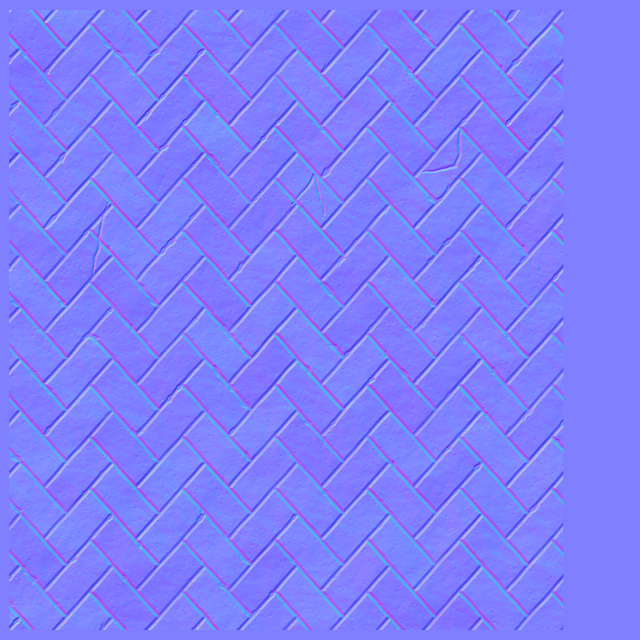
Give the GLSL for this texture map, as a WebGL 2 fragment shader.

```glsl
#version 300 es
precision highp float;
// Tangent-space normal map of worn herringbone paving, with a flat margin.
// A height field (rounded bricks, grain, pits, cracks) is differentiated into
// slopes; red is mirrored. One unit is the vertical step between stacked bricks.
uniform vec2 u_resolution;
out vec4 fragColor;

const vec2 PANEL_MIN = vec2(0.0143, 0.0156);  // paved area on the canvas
const vec2 PANEL_MAX = vec2(0.8802, 0.9844);
const vec2 REPEATS = vec2(6.0, 12.0);         // herringbone repeats in the panel
const vec2 PERIOD = vec2(2.0, 1.0);           // size of one repeat in units
const vec2 HALF_BRICK = vec2(0.7071, 0.3536);
const float CORNER = 0.05;
const float JOINT = 0.004;                    // half width of the joint floor
const float BEVEL = 0.058;
const float BRICK_HEIGHT = 0.018;
const float WOBBLE = 0.02;                    // unevenness of brick edges
const float CHIP_DEPTH = 0.035;
const vec3 GRAIN = vec3(0.010, 0.0058, 0.0026);  // coarse to fine
const float PIT_DEPTH = 0.0055;
const float PIT_DENSITY = 9.0;
const float UNDULATION = 0.035;
const vec2 BRICK_TILT = vec2(0.05, 0.13);
const float CRACK_LENGTH = 0.75;
const float CRACK_WIDTH = 0.06;
const float CRACK_DEPTH = 0.024;
const float SAMPLE_STEP = 0.013;
// Crack hubs: position, then the directions of two arms
const vec4 CRACKS[3] = vec4[3](vec4(1.93, 7.52, 4.55, 1.30),
    vec4(6.62, 8.76, 3.95, 5.00), vec4(9.69, 8.97, 1.45, 3.30));

float hash(vec2 p) {
    vec3 h = fract(vec3(p.xyx) * 0.1031);
    h += dot(h, h.yzx + 33.33);
    return fract((h.x + h.y) * h.z);
}

float noise(vec2 p) {
    vec2 i = floor(p), f = p - i;
    f = f * f * (3.0 - 2.0 * f);
    return mix(mix(hash(i), hash(i + vec2(1, 0)), f.x),
               mix(hash(i + vec2(0, 1)), hash(i + vec2(1, 1)), f.x), f.y);
}

float roundedBox(vec2 p, vec2 halfSize, float radius) {
    vec2 d = abs(p) - halfSize + radius;
    return length(max(d, 0.0)) + min(max(d.x, d.y), 0.0) - radius;
}

// Depth inside the nearest worn brick (x) and that brick's id (yz)
vec3 nearestBrick(vec2 p) {
    vec2 q = p + WOBBLE * (vec2(noise(p * 3.0 + 50.0), noise(p * 3.0 + 90.0)) - 0.5);
    vec3 best = vec3(-10.0, 0.0, 0.0);
    for (int lean = 0; lean < 2; lean++) {
        vec2 center = lean == 0 ? vec2(0.5) : vec2(1.5, 0.0);
        for (int row = -1; row <= 1; row++) {
            vec2 cell = floor((q - center) / PERIOD + 0.5) + vec2(0, row);
            vec2 d = q - center - cell * PERIOD;
            vec2 local = vec2(d.x - d.y, d.x + d.y) * 0.70711;
            if (lean == 1) local = local.yx;
            float depth = -roundedBox(local, HALF_BRICK, CORNER);
            if (depth > best.x) best = vec3(depth, cell + 41.0 * float(lean) + 7.0);
        }
    }
    best.x -= CHIP_DEPTH * smoothstep(0.8, 1.0, noise(p * 6.0 + 130.0));
    return best;
}

float bevelProfile(float depth) {
    return smoothstep(JOINT, JOINT + BEVEL, depth);
}

float crackGroove(vec2 p) {
    vec2 bent = p + 0.09 * (vec2(noise(p * 5.0 + 11.0), noise(p * 5.0 + 23.0)) - 0.5);
    float nearest = 10.0;
    for (int i = 0; i < 6; i++) {
        vec4 crack = CRACKS[i / 2];
        float angle = i % 2 == 0 ? crack.z : crack.w;
        vec2 dir = vec2(cos(angle), sin(angle)), d = bent - crack.xy;
        float t = clamp(dot(d, dir), 0.0, CRACK_LENGTH);
        nearest = min(nearest, length(d - dir * t) + 0.03 * t);
    }
    return 1.0 - smoothstep(0.0, CRACK_WIDTH, nearest);
}

// Round dents, at most one in each cell of a turned grid
float pits(vec2 p) {
    vec2 g = mat2(0.86, 0.5, -0.5, 0.86) * p * PIT_DENSITY + 60.0;
    vec2 cell = floor(g);
    vec2 center = 0.3 + 0.4 * vec2(hash(cell), hash(cell + 19.0));
    float strength = smoothstep(0.5, 1.0, hash(cell + 37.0));
    return strength * (1.0 - smoothstep(0.0, 0.3, length(g - cell - center)));
}

float height(vec2 p) {
    vec2 g = mat2(0.66, 0.56, -0.46, 0.9) * p + 20.0;
    float grain = dot(GRAIN, vec3(noise(g * 4.5), noise(g.yx * 10.0 + 5.0), noise(g * 21.0)));
    float body = BRICK_HEIGHT * (0.65 + 0.7 * noise(p * 1.4 + 8.0));
    float top = body + grain - PIT_DEPTH * pits(p) - CRACK_DEPTH * crackGroove(p);
    return bevelProfile(nearestBrick(p).x) * top + UNDULATION * noise(p * vec2(1.1, 1.7) + 20.0);
}

void main() {
    vec2 uv = gl_FragCoord.xy / u_resolution;
    vec2 p = (uv - PANEL_MIN) / (PANEL_MAX - PANEL_MIN) * REPEATS * PERIOD;
    // Slopes from central differences, plus a lean for each brick
    vec2 e = vec2(SAMPLE_STEP, 0.0);
    vec2 slope = vec2(height(p + e.xy) - height(p - e.xy),
                      height(p + e.yx) - height(p - e.yx)) / (2.0 * SAMPLE_STEP);
    vec3 brick = nearestBrick(p);
    vec2 lean = vec2(hash(brick.yz), hash(brick.zy + 5.7)) - 0.5;
    slope += BRICK_TILT * lean * bevelProfile(brick.x);
    // Flat margin with a smooth border
    vec2 border = min(uv - PANEL_MIN, PANEL_MAX - uv);
    float paved = smoothstep(-0.001, 0.001, min(border.x, border.y));
    vec3 normal = normalize(vec3(vec2(slope.x, -slope.y) * paved, 1.0));
    fragColor = vec4(normal * 0.5 + 0.5, 1.0);
}
```
